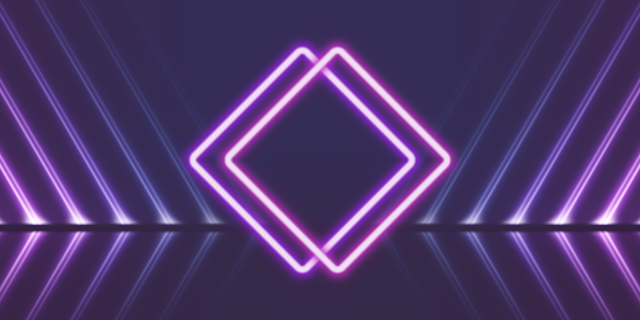
Reproduce this background procedurally as a Shadertoy shader.

```glsl
#define HORIZON -0.212
#define BEAM_COUNT 7
#define BEAM_START 0.185
#define BEAM_SPACING 0.1385
#define BEAM_LEAN 0.585
#define BEAM_GAIN 2.1
#define FRAME_SHIFT 0.055
#define FRAME_HALF_SIDE 0.248
#define FRAME_ROUNDING 0.021
#define TUBE_RADIUS 0.0102
#define GLOW_RADIUS 0.026

const vec3 TUBE_WHITE = vec3(0.94, 0.87, 0.95);
const vec3 VIOLET = vec3(0.59, 0.13, 0.89);
const vec3 MAGENTA = vec3(0.75, 0.18, 0.77);
const vec3 BEAM_BLUE = vec3(0.13, 0.27, 0.72);
const vec3 BEAM_PURPLE = vec3(0.28, 0.14, 1.00);
const vec3 BEAM_PINK = vec3(0.58, 0.12, 0.98);

float bell(float d, float width) {
    return exp(-d * d / (width * width));
}

// Distance to the centre line of a rounded square standing on a corner
float diamondOutline(vec2 p) {
    vec2 turned = vec2(p.x + p.y, p.y - p.x) * 0.70711;
    vec2 q = abs(turned) - FRAME_HALF_SIDE + FRAME_ROUNDING;
    return abs(length(max(q, 0.0)) + min(max(q.x, q.y), 0.0) - FRAME_ROUNDING);
}

// Wall, floor and the dark seam between them
vec3 room(vec2 p, float pixel) {
    float side = smoothstep(0.3, 1.0, abs(p.x));
    vec3 wall = mix(vec3(0.21, 0.16, 0.30), vec3(0.20, 0.172, 0.33),
                    smoothstep(-0.25, 0.1, p.y));
    wall = mix(wall, vec3(0.235, 0.15, 0.30), 0.8 * side);
    vec3 ground = mix(vec3(0.21, 0.155, 0.28), vec3(0.22, 0.14, 0.275), side);
    float soft = max(0.015, pixel);
    vec3 color = mix(ground, wall, smoothstep(-soft, soft, p.y - HORIZON));
    return color * (1.0 - (0.03 + 0.07 * side) * bell(p.y - HORIZON, 0.02));
}

// Leaning twin beams, mirrored left to right and reflected in the floor
vec3 beams(vec2 p, float pixel) {
    float height = abs(p.y - HORIZON);
    bool reflected = p.y < HORIZON;
    float fade = reflected ? 0.9 * exp(-6.5 * height) : exp(-1.9 * height);
    float flare = (reflected ? 0.25 : 1.7) * exp(-max(height - 0.018, 0.0) / 0.022);
    float flareWidth = 0.010 + 0.022 * exp(-height / 0.03);
    float nearFloor = exp(-4.5 * height);
    float thin = max(0.0040, pixel * 0.7);
    vec3 light = vec3(0.0);
    for (int i = 0; i < BEAM_COUNT; i++) {
        float outer = min(float(i) / 5.0, 1.0);
        float base = BEAM_START + BEAM_SPACING * float(i);
        float d = (abs(p.x) - base - BEAM_LEAN * height) * 0.863;
        vec3 tint = mix(BEAM_BLUE, BEAM_PURPLE, smoothstep(0.2, 0.7, outer));
        tint = mix(tint, BEAM_PINK, smoothstep(0.5, 1.0, outer));
        float power = mix(0.06, 1.0, pow(outer, 1.25));
        float lines = bell(d - 0.007, thin) + 0.55 * bell(d + 0.008, thin);
        float halo = (0.45 + 0.65 * nearFloor) * bell(d, 0.021)
                   + (0.02 + 0.20 * nearFloor) * exp(-abs(d) / 0.04);
        vec3 hot = mix(tint, TUBE_WHITE, 0.75 * sqrt(outer) * exp(-1.3 * height));
        light += power * fade * (1.25 * hot * lines + tint * halo);
        light += power * TUBE_WHITE * flare * bell(d, flareWidth);
    }
    return BEAM_GAIN * light * smoothstep(0.007, 0.021, height);
}

// Glowing tube laid over the scene
vec3 addTube(vec3 color, float d, vec3 tint, float pixel) {
    color += tint * 0.04 * exp(-d / 0.035);
    color = mix(color, tint, 0.98 * bell(d, GLOW_RADIUS));
    float soft = max(0.0058, pixel);
    float core = 1.0 - smoothstep(TUBE_RADIUS - soft, TUBE_RADIUS + soft, d);
    return mix(color, TUBE_WHITE, core);
}

void mainImage(out vec4 fragColor, in vec2 fragCoord) {
    float pixel = 1.0 / iResolution.y;
    vec2 p = (fragCoord - 0.5 * iResolution.xy) * pixel;

    vec3 color = room(p, pixel);
    color = 1.0 - (1.0 - color) * exp(-beams(p, pixel));

    // Two overlapping frames
    vec2 shift = vec2(FRAME_SHIFT, 0.0);
    color = addTube(color, diamondOutline(p + shift), VIOLET, pixel);
    color = addTube(color, diamondOutline(p - shift), MAGENTA, pixel);

    fragColor = vec4(clamp(color, 0.0, 1.0), 1.0);
}
```
